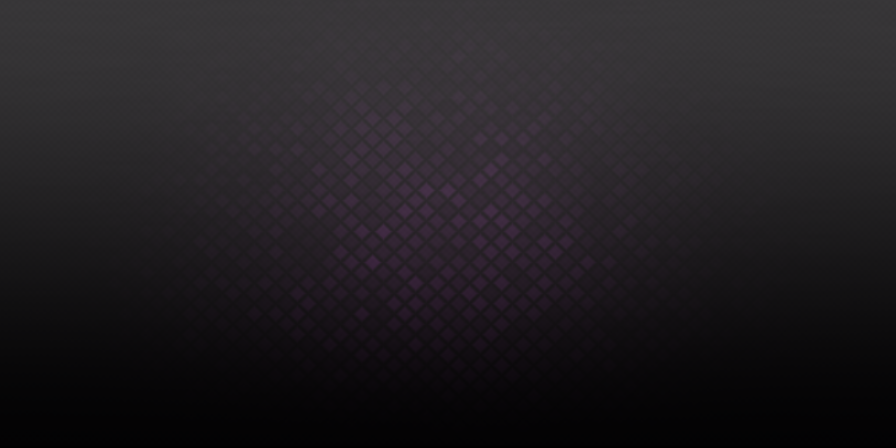
Write a Shadertoy shader that draws this background.

```glsl
// A dark charcoal backdrop that fades to black at the bottom, with a soft
// purple glow in the middle that lights a lattice of small diamond tiles.
// Vertical ramp + gaussian glow + rotated grid with a hashed tint per tile.

#define TILE_SIZE vec2(0.048, 0.046)
#define TILE_GAP 0.13
#define GLOW_CENTER vec2(-0.01, 0.44)
#define GLOW_RADIUS vec2(0.50, 0.42)
#define TOP_COLOR vec3(0.216, 0.210, 0.217)
#define BOTTOM_COLOR vec3(0.012, 0.009, 0.013)
#define HAZE_COLOR vec3(0.058, 0.036, 0.056)
#define TILE_COLOR vec3(0.105, 0.034, 0.118)
#define WEAVE_STRENGTH 0.010
#define THREAD_SIZE 0.0078

float hash(vec2 cell) {
    return fract(sin(dot(cell, vec2(127.1, 311.7))) * 43758.5453);
}

float valueNoise(vec2 p) {
    vec2 cell = floor(p);
    vec2 f = fract(p);
    f = f * f * (3.0 - 2.0 * f);
    float low = mix(hash(cell), hash(cell + vec2(1.0, 0.0)), f.x);
    float high = mix(hash(cell + vec2(0.0, 1.0)), hash(cell + 1.0), f.x);
    return mix(low, high, f.y);
}

// Coverage of the diamond tile under p; also returns its grid cell.
float diamondTile(vec2 p, out vec2 cell) {
    vec2 q = p / TILE_SIZE;
    vec2 grid = vec2(q.x + q.y, q.x - q.y);
    cell = floor(grid);
    vec2 offset = abs(fract(grid) - 0.5);
    float edgeDistance = 0.5 - max(offset.x, offset.y);
    float blur = 0.08 + 1.0 / (iResolution.y * TILE_SIZE.y);
    return smoothstep(TILE_GAP - blur, TILE_GAP + blur, edgeDistance);
}

void mainImage(out vec4 fragColor, in vec2 fragCoord) {
    // Height runs 0..1; x is centred on the canvas
    vec2 p = (fragCoord - vec2(0.5 * iResolution.x, 0.0)) / iResolution.y;

    // Vertical ramp
    float ramp = smoothstep(-0.02, 1.02, p.y);
    vec3 color = mix(BOTTOM_COLOR, TOP_COLOR, ramp);

    // Central haze
    vec2 fromGlow = (p - GLOW_CENTER) / GLOW_RADIUS;
    float glow = exp(-dot(fromGlow, fromGlow) * 1.3);
    glow *= smoothstep(-0.05, 0.45, p.y);
    color += HAZE_COLOR * glow;

    // Lit tiles, with broad patches and a random level per tile
    vec2 cell;
    float tile = diamondTile(p, cell);
    float patches = mix(0.6, 1.2, valueNoise(p * 7.0 + 20.0));
    float level = mix(0.3, 1.0, hash(cell)) * patches;
    color += TILE_COLOR * glow * (tile * level - 0.08);

    // Woven grain: crossing threads and soft horizontal streaks
    vec2 thread = sin(6.28318 * p / (2.0 * THREAD_SIZE));
    float streaks = valueNoise(p * vec2(12.0, 110.0)) - 0.5;
    float weave = 0.4 * thread.x * thread.y + 0.6 * streaks;
    color += WEAVE_STRENGTH * weave * (0.15 + ramp + 0.5 * glow);

    // Thin dark line along the bottom
    color *= smoothstep(0.0, 0.008, p.y);
    fragColor = vec4(max(color, 0.0), 1.0);
}
```
